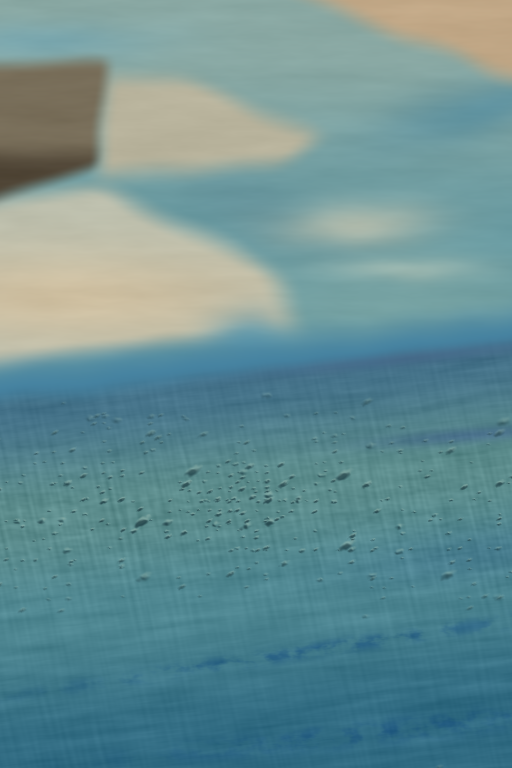
A WebGL 2 fragment shader for this texture:

```glsl
#version 300 es
precision highp float;

#define HORIZON 0.719
#define TILT 0.107
#define FOCUS_Y 0.50
#define SOFT_EDGE 0.030
#define GRAIN 0.055
#define SCRATCHES 0.075
#define FLAKE_DENSITY 0.13
#define CLUSTER_DENSITY 0.60

uniform vec2 u_resolution;
out vec4 fragColor;

vec2 hash2(vec2 p) {
    vec3 q = fract(p.xyx * vec3(0.1031, 0.1030, 0.0973));
    q += dot(q, q.yzx + 33.33);
    return fract((q.xx + q.yz) * q.zy);
}

float corner(vec2 cell, vec2 f, vec2 o) {
    return dot(hash2(cell + o) * 2.0 - 1.0, f - o);
}

// Gradient noise, roughly -0.7 to 0.7
float noise(vec2 p) {
    vec2 i = floor(p), f = p - i;
    vec2 u = f * f * f * (f * (f * 6.0 - 15.0) + 10.0);
    return mix(mix(corner(i, f, vec2(0, 0)), corner(i, f, vec2(1, 0)), u.x),
               mix(corner(i, f, vec2(0, 1)), corner(i, f, vec2(1, 1)), u.x), u.y);
}

float fbm(vec2 p) {
    float sum = 0.0, amp = 1.0;
    for (int i = 0; i < 4; i++) {
        sum += amp * noise(p);
        p = p * 2.03 + 17.1;
        amp *= 0.55;
    }
    return sum;
}

// Soft half plane: 1 on the left of the line from a to b
float side(vec2 p, vec2 a, vec2 b, float blur) {
    vec2 d = normalize(b - a), q = p - a;
    return smoothstep(-blur, blur, d.x * q.y - d.y * q.x);
}

// Soft sloping ellipse
float blob(vec2 p, vec2 centre, vec2 radius, float slope) {
    vec2 d = p - centre;
    d.y -= slope * d.x;
    d /= radius;
    return exp(-dot(d, d));
}

// Blurred painted shapes beyond the horizon
vec3 farPaint(vec2 p) {
    vec2 w = p + 0.018 * vec2(noise(p * 7.0), noise(p * 7.0 + 40.0));
    float e = SOFT_EDGE;
    vec3 cream = mix(vec3(0.74, 0.75, 0.68), vec3(0.81, 0.75, 0.63), blob(p, vec2(0.12, 0.92), vec2(0.45, 0.09), 0.0));
    vec3 col = mix(vec3(0.40, 0.60, 0.63), vec3(0.54, 0.66, 0.64), smoothstep(1.00, 1.42, p.y));
    col = mix(col, vec3(0.49, 0.65, 0.64), 0.7 * blob(p, vec2(0.75, 0.91), vec2(0.4, 0.09), 0.0));
    col = mix(col, vec3(0.33, 0.55, 0.62), 0.75 * blob(w, vec2(0.95, 1.29), vec2(0.20, 0.05), 0.25));
    col = mix(col, vec3(0.48, 0.67, 0.71), 0.8 * blob(w, vec2(0.08, 1.42), vec2(0.22, 0.035), 0.0));
    col = mix(col, vec3(0.38, 0.56, 0.60), 0.6 * blob(w, vec2(0.50, 1.09), vec2(0.16, 0.07), -0.3));
    // Pale patches on the right
    col = mix(col, vec3(0.73, 0.75, 0.68), 0.85 * blob(w, vec2(0.70, 1.06), vec2(0.15, 0.043), 0.03));
    col = mix(col, vec3(0.64, 0.73, 0.69), 0.75 * blob(w, vec2(0.79, 0.975), vec2(0.15, 0.022), 0.03));
    // Upper cream wedge
    float wedge = side(w, vec2(0.19, 1.155), vec2(0.60, 1.185), e) * side(w, vec2(0.56, 1.17), vec2(0.63, 1.24), e)
                * side(w, vec2(0.62, 1.235), vec2(0.38, 1.345), e) * side(w, vec2(0.40, 1.345), vec2(0.20, 1.355), e)
                * side(w, vec2(0.21, 1.35), vec2(0.19, 1.15), e);
    col = mix(col, vec3(0.72, 0.70, 0.61), wedge);
    // Large cream field
    float field = side(w, vec2(0.0, 0.787), vec2(0.60, 0.86), e) * side(w, vec2(0.58, 0.84), vec2(0.53, 0.98), e * 1.4)
                * side(w, vec2(0.54, 0.97), vec2(0.20, 1.135), e) * side(w, vec2(0.20, 1.135), vec2(0.0, 1.109), e);
    col = mix(col, cream, field);
    // Brown block, darker towards its foot
    float block = side(w, vec2(0.0, 1.115), vec2(0.19, 1.178), 0.02) * side(w, vec2(0.185, 1.178), vec2(0.212, 1.379), 0.018)
                * side(w, vec2(0.21, 1.383), vec2(0.0, 1.375), 0.02);
    col = mix(col, mix(vec3(0.31, 0.27, 0.21), vec3(0.47, 0.43, 0.35), smoothstep(1.17, 1.23, p.y)), block);
    // Tan corner and the blue mass at the foot of the cream
    col = mix(col, vec3(0.75, 0.65, 0.52), side(w, vec2(0.605, 1.5), vec2(1.0, 1.353), 0.03));
    col = mix(col, vec3(0.38, 0.60, 0.67), 0.85 * blob(w, vec2(0.48, 0.825), vec2(0.07, 0.06), 0.0));
    return col + 0.035 * fbm(p * vec2(4.0, 22.0));
}

// Brushed blue surface; depth is height measured along the tilted horizon
vec3 nearPaint(vec2 p, float depth, float focus) {
    vec3 col = mix(vec3(0.19, 0.42, 0.51), vec3(0.31, 0.53, 0.57), smoothstep(0.0, 0.30, depth));
    col = mix(col, vec3(0.36, 0.55, 0.55), smoothstep(0.28, 0.48, depth));
    col = mix(col, vec3(0.27, 0.45, 0.54), smoothstep(0.50, 0.70, depth));
    col = mix(col, vec3(0.26, 0.46, 0.56), 0.5 * blob(p, vec2(0.95, 0.42), vec2(0.25, 0.05), 0.12));
    // Broken blue strokes
    float gaps = smoothstep(-0.25, 0.4, fbm(p * vec2(16.0, 30.0)));
    float strokes = blob(p, vec2(0.62, 0.231), vec2(0.50, 0.014), 0.151) + blob(p, vec2(0.75, 0.072), vec2(0.45, 0.022), 0.11);
    col = mix(col, vec3(0.11, 0.33, 0.50), 0.75 * strokes * gaps);
    col = mix(col, vec3(0.24, 0.38, 0.52), 0.7 * blob(p, vec2(0.92, 0.65), vec2(0.18, 0.014), 0.08));
    // Brush grain and fine crossing scratches
    col += GRAIN * fbm(vec2(p.x * 5.0, (p.y - TILT * p.x) * 45.0));
    col += SCRATCHES * mix(0.3, 1.0, focus) * noise(vec2((p.x + 0.22 * p.y) * 110.0, p.y * 9.0));
    return col + 0.04 * focus * noise(p * vec2(45.0, 130.0));
}

// Scattered paint flakes: x is the dark pit, y the lit rim
vec2 flakes(vec2 p, float focus) {
    vec2 marks = vec2(0.0);
    for (int i = 0; i < 4; i++) {
        float scale = 20.0 + 11.0 * float(i);
        vec2 g = p * scale + 7.3 * float(i), cell = floor(g);
        vec2 jitter = hash2(cell + 5.0), traits = hash2(cell + 91.0);
        vec2 home = (cell + 0.5 - 7.3 * float(i)) / scale;
        float chance = FLAKE_DENSITY * smoothstep(0.28, 0.40, home.y) * smoothstep(0.74, 0.66, home.y)
                     + CLUSTER_DENSITY * blob(home, vec2(0.47, 0.515), vec2(0.13, 0.055), 0.1);
        vec2 d = g - cell - mix(vec2(0.35), vec2(0.65), jitter);
        d.y -= (traits.y - 0.4) * 0.6 * d.x;
        d = d * vec2(0.75, 1.5) + 0.12 * noise(g * 5.0);
        float r = mix(0.05, 0.19, traits.y * traits.y);
        float blur = mix(0.14, 0.04, focus) + scale / u_resolution.x;
        float on = step(traits.x, chance) * mix(0.5, 1.0, focus);
        marks.x = max(marks.x, on * smoothstep(r + blur, r - blur, length(d)));
        marks.y = max(marks.y, on * smoothstep(r + blur, r - blur, length(d - vec2(0.06, 0.17))));
    }
    return marks;
}

void main() {
    vec2 p = gl_FragCoord.xy / u_resolution.x;
    float depth = p.y - TILT * p.x;
    float focus = exp(-pow((p.y - FOCUS_Y) / 0.16, 2.0));

    vec3 col = nearPaint(p, depth, focus);
    vec2 marks = flakes(p, focus);
    col = mix(col, vec3(0.56, 0.70, 0.67), 0.65 * marks.y);
    col = mix(col, vec3(0.10, 0.22, 0.25), 0.75 * marks.x);

    // Blue haze joins both regions, with a violet line on the horizon
    float wave = depth + 0.012 * noise(p * 9.0);
    vec3 back = mix(vec3(0.27, 0.51, 0.63), farPaint(p), smoothstep(HORIZON + 0.01, HORIZON + 0.10, wave));
    col = mix(col, back, smoothstep(HORIZON - 0.025, HORIZON + 0.025, wave));
    col = mix(col, vec3(0.27, 0.39, 0.52), 0.65 * blob(p, vec2(0.80, 0.80), vec2(0.30, 0.014), TILT));
    fragColor = vec4(clamp(col, 0.0, 1.0), 1.0);
}
```
